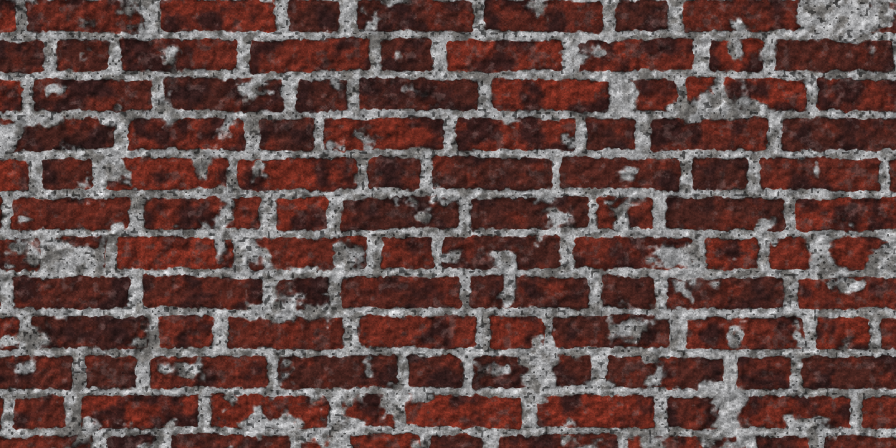
This texture is drawn by a WebGL 2 fragment shader. Its source:

```glsl
#version 300 es
precision highp float;

uniform vec2 u_resolution;
out vec4 outColor;

// Lengths are in course heights, with y running down the wall.
const float COURSES = 11.29;
const float HEADER = 1.65;
const float STRETCHER = 3.29;
const float PERIOD = HEADER + 2.0 * STRETCHER;

// Centre of the first header in each course
const float HEADER_SHIFT[12] = float[12](
    7.94, 2.06, 8.12, 7.2, 1.7, 7.56, 1.97, 7.6, 4.76, 2.76, 1.03, 3.3);

const vec3 SOOT = vec3(0.17, 0.105, 0.105);
const vec3 BROWN = vec3(0.27, 0.14, 0.12);
const vec3 RED = vec3(0.44, 0.17, 0.125);
const vec3 DUST = vec3(0.36, 0.27, 0.26);
const vec3 LIME = vec3(0.65, 0.65, 0.655);
const vec3 GRIT = vec3(0.43, 0.42, 0.41);

float hash(vec2 p) {
    return fract(sin(dot(p, vec2(127.1, 311.7))) * 43758.5453);
}

float noise(vec2 p) {
    vec2 i = floor(p), f = fract(p);
    f = f * f * (3.0 - 2.0 * f);
    return mix(mix(hash(i), hash(i + vec2(1, 0)), f.x),
               mix(hash(i + vec2(0, 1)), hash(i + vec2(1, 1)), f.x), f.y);
}

float fbm(vec2 p) {
    float sum = 0.0, amp = 0.533;
    for (int i = 0; i < 4; i++) {
        sum += amp * noise(p);
        p = p * 2.03 + 17.3;
        amp *= 0.5;
    }
    return sum;
}

float roundedBox(vec2 p, vec2 halfSize, float radius) {
    vec2 d = abs(p) - halfSize + radius;
    return length(max(d, 0.0)) + min(max(d.x, d.y), 0.0) - radius;
}

// One header then two stretchers: offset from centre, half width, column
vec3 brickSlot(float x, float shift) {
    float u = x - shift + 0.5 * HEADER;
    float t = mod(u, PERIOD);
    bool isHeader = t < HEADER;
    float slot = isHeader ? 0.0 : 1.0 + floor((t - HEADER) / STRETCHER);
    float centre = isHeader ? 0.5 * HEADER : HEADER + (slot - 0.5) * STRETCHER;
    float halfWidth = 0.5 * (isHeader ? HEADER : STRETCHER);
    return vec3(t - centre, halfWidth, 3.0 * floor(u / PERIOD) + slot);
}

// Positive where mortar or decay hides the brick face
float wear(vec2 q, vec2 id) {
    float corner = 1.0 - smoothstep(0.5, 2.0, length((q - vec2(21.6, 0.2)) * vec2(1.0, 1.6)));
    float damaged = step(0.87, hash(id + 5.3));
    float damp = smoothstep(4.0, 9.0, q.y);
    return fbm(q * 1.4 + 7.0) + 0.45 * corner + 0.17 * damaged + 0.04 * damp - 0.73;
}

vec3 brickColor(vec2 q, vec2 id) {
    vec3 color = mix(BROWN, RED, smoothstep(0.1, 0.95, hash(id)));
    color = mix(color, RED, 0.6 * smoothstep(0.5, 0.75, fbm(q * 2.2 + 31.0)));
    color = mix(color, SOOT, 0.85 * smoothstep(0.45, 0.72, fbm(q * 1.7 + id * 3.1)));
    return mix(color, DUST, 0.6 * smoothstep(0.54, 0.76, fbm(q * 5.0 + 11.0)));
}

vec3 mortarColor(vec2 q, float seam) {
    float mottling = smoothstep(0.42, 0.68, fbm(q * 4.0 + 53.0));
    vec3 color = mix(LIME, GRIT, mottling * (1.0 - 0.7 * seam));
    float pores = smoothstep(0.68, 0.92, noise(q * 13.0 + 3.0));
    return color * (1.0 - 0.5 * pores * (1.0 - 0.6 * seam));
}

void main() {
    vec2 q = gl_FragCoord.xy / u_resolution.y * COURSES;
    q.y = COURSES - q.y;
    float pixel = COURSES / u_resolution.y;

    // Courses sag a little, and each brick sits slightly askew
    float level = q.y + 0.118 + 0.08 * (noise(q * vec2(0.4, 0.15)) - 0.5);
    float course = floor(level);
    vec3 slot = brickSlot(q.x, HEADER_SHIFT[clamp(int(course), 0, 11)]);
    vec2 id = vec2(slot.z, course);
    vec2 local = vec2(slot.x, level - course - 0.5);
    local.x += 0.12 * (hash(id + 2.7) - 0.5);
    local.y += local.x * 0.05 * (hash(id + 9.1) - 0.5);

    // Chipped outline, with a repaired seam wandering down the wall
    float seamX = 14.4 + 0.4 * q.y + 0.5 * (noise(vec2(q.y, 4.0)) - 0.5);
    float seam = 1.0 - smoothstep(0.25, 0.8, abs(q.x - seamX));
    vec2 halfSize = vec2(slot.y - 0.14 - 0.05 * hash(id + 1.9), 0.395);
    float edge = roundedBox(local, halfSize, 0.08) + 0.02 * seam;
    edge += 0.16 * (fbm(q * 3.0) - 0.5) + 0.06 * (noise(q * 12.0) - 0.5);
    edge = max(edge, 0.6 * wear(q, id));
    float mortar = smoothstep(-pixel, pixel, edge);

    // Rough relief and grime where brick meets mortar
    vec3 color = mix(brickColor(q, id), mortarColor(q, seam), mortar);
    float relief = fbm(q * 6.0) - fbm(q * 6.0 + vec2(0.35, 0.5));
    color *= 1.0 + mix(0.9, 0.75, mortar) * relief;
    float grime = exp(-abs(edge) * 26.0) * smoothstep(0.35, 0.65, fbm(q * 3.5 + 71.0));
    color *= 1.0 - 0.5 * grime;
    color *= 0.9 + 0.2 * hash(floor(q * 24.0));

    outColor = vec4(clamp(color, 0.0, 1.0), 1.0);
}
```
